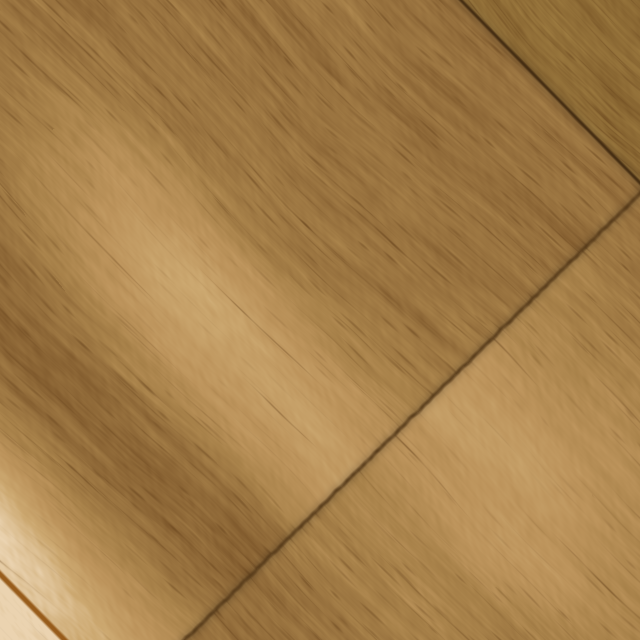
A Shadertoy shader for this texture:

```glsl
// Oak floor planks laid diagonally, with fine grain, pores, board joints and a soft sheen.

const vec2 GRAIN_DIR = vec2(0.700, -0.714);
const vec2 CROSS_DIR = vec2(0.714, 0.700);
const float PLANK_WIDTH = 1.142;
const float PLANK_START = 0.072;
const float END_JOINT = 0.202;

const vec3 DARK_SEAM = vec3(0.25, 0.16, 0.06);
const vec3 END_SEAM = vec3(0.34, 0.23, 0.10);
const vec3 AMBER_SEAM = vec3(0.58, 0.34, 0.08);
const vec3 PORE = vec3(0.39, 0.25, 0.10);
const vec3 OLIVE_TINT = vec3(0.96, 0.98, 0.90);

// Pseudo-random vector in -1..1
vec2 hash2(vec2 p) {
    p = vec2(dot(p, vec2(127.1, 311.7)), dot(p, vec2(269.5, 183.3)));
    return 2.0 * fract(sin(p) * 43758.5) - 1.0;
}

float gradientNoise(vec2 p) {
    vec2 i = floor(p), f = fract(p);
    vec2 w = f * f * f * (f * (f * 6.0 - 15.0) + 10.0);
    vec2 e = vec2(1.0, 0.0);
    float low = mix(dot(hash2(i), f), dot(hash2(i + e), f - e), w.x);
    float high = mix(dot(hash2(i + e.yx), f - e.yx), dot(hash2(i + 1.0), f - 1.0), w.x);
    return mix(low, high, w.y);
}

float fbm(vec2 p) {
    float sum = 0.0, amp = 1.0;
    for (int k = 0; k < 4; k++) {
        sum += amp * gradientNoise(p);
        p = p * 2.03 + 17.0;
        amp *= 0.55;
    }
    return sum;
}

float bump(float x, float centre, float width) {
    float d = (x - centre) / width;
    return exp(-d * d);
}

// Wood colours from dark (0) to pale (5)
vec3 woodRamp(float tone) {
    vec3 c = mix(vec3(0.51, 0.36, 0.18), vec3(0.59, 0.44, 0.24), clamp(tone, -0.6, 1.0));
    c = mix(c, vec3(0.66, 0.51, 0.29), clamp(tone - 1.0, 0.0, 1.0));
    c = mix(c, vec3(0.74, 0.58, 0.36), clamp(tone - 2.0, 0.0, 1.0));
    c = mix(c, vec3(0.80, 0.66, 0.44), clamp(tone - 3.0, 0.0, 1.0));
    return mix(c, vec3(0.90, 0.80, 0.65), clamp(tone - 4.0, 0.0, 1.2));
}

// Tapered strokes, one per cell, in staggered rows along the grain
float strokes(vec2 p, vec2 cell, float halfWidth, float density, float soft) {
    vec2 q = p / cell;
    q.x += 5.0 * hash2(vec2(floor(q.y), 7.0)).x;
    vec2 id = floor(q), r = hash2(id);
    vec2 d = (q - id - 0.5 - vec2(0.0, 0.25 * r.y)) * cell;
    float along = d.x / (cell.x * (0.32 + 0.16 * r.x));
    float taper = max(1.0 - along * along, 0.0);
    float line = 1.0 - smoothstep(-soft, soft, abs(d.y) - halfWidth * taper);
    return line * taper * step(fract(r.x * 17.3 + r.y * 5.1), density);
}

float seam(float d, float halfWidth, float soft) {
    return 1.0 - smoothstep(halfWidth - soft, halfWidth + soft, abs(d));
}

// Broad light and dark bands: x runs along the grain, y across it
float sheen(vec2 g, float row, float afterJoint) {
    float band = bump(g.y + 0.06 * g.x, 0.575, 0.14) * smoothstep(-0.75, -0.2, g.x);
    float edgeGlow = (1.0 - smoothstep(0.08, 0.32, g.y)) * (1.0 - 0.3 * smoothstep(-0.2, 0.2, g.x));
    float first = 1.15 + 2.35 * band + 4.2 * edgeGlow - 0.9 * bump(g.y, 0.37, 0.08);
    float second = 0.9 + 2.3 * bump(g.y, 0.76, 0.27) - 0.8 * smoothstep(0.4, 0.65, g.x);
    float tone = mix(first, second, afterJoint);
    tone = mix(tone, 5.1, step(row, -0.5));
    return mix(tone, 0.9, step(0.5, row));
}

void mainImage(out vec4 fragColor, in vec2 fragCoord) {
    vec2 uv = fragCoord / iResolution.y;
    float soft = max(0.0016, 0.8 / iResolution.y);
    vec2 g = vec2(dot(uv, GRAIN_DIR), dot(uv, CROSS_DIR));

    // Plank layout
    float row = floor((g.y - PLANK_START) / PLANK_WIDTH);
    float inMiddle = step(abs(row), 0.5);
    float jointDist = g.x - END_JOINT + 0.003 * gradientNoise(vec2(g.y * 55.0, 3.0));
    float afterJoint = step(0.0, jointDist) * inMiddle;

    // Gently bent grain, different on each plank
    vec2 fibre = g + vec2(3.7, 1.9) * afterJoint + vec2(5.3, 2.3) * row;
    fibre.y += 0.045 * gradientNoise(fibre * vec2(1.8, 3.0));
    fibre.y += 0.006 * gradientNoise(fibre * vec2(7.0, 9.0));
    float tone = sheen(g, row, afterJoint);
    float shade = 1.0 - smoothstep(1.0, 3.6, tone);
    tone += 0.7 * fbm(fibre * vec2(2.5, 7.0));
    tone += (0.25 + 0.75 * shade) * fbm(fibre * vec2(4.0, 60.0));
    tone += (0.2 + 0.35 * shade) * gradientNoise(fibre * vec2(14.0, 230.0));
    tone += 0.4 * gradientNoise((fibre + 0.35 * fibre.yx) * vec2(45.0, 120.0));
    vec3 color = woodRamp(tone);
    color *= mix(vec3(1.0), OLIVE_TINT, step(0.5, row));

    // Faint broken cracks, short pores and hairlines
    float broken = smoothstep(-0.35, 0.35, gradientNoise(fibre * vec2(22.0, 30.0)));
    float cracks = strokes(fibre, vec2(0.42, 0.065), 0.0012, 0.5, soft);
    float pores = strokes(fibre + 0.4, vec2(0.085, 0.016), 0.0016, 0.2 + 0.35 * shade, soft);
    float hairs = strokes(fibre + 0.7, vec2(0.30, 0.015), 0.0008, 0.5, soft);
    color = mix(color, PORE, 0.5 * cracks * (0.35 + 0.65 * broken));
    color = mix(color, PORE, (0.1 + 0.35 * shade) * max(pores, hairs) * (0.4 + 0.6 * broken));

    // Board joints: shaded edges, and small breaks along the end joint
    float upperDist = g.y - PLANK_START - PLANK_WIDTH;
    float lowerDist = g.y - PLANK_START;
    float wear = 0.8 + 0.4 * gradientNoise(vec2(g.y * 90.0, 8.0));
    color *= 1.0 - 0.14 * inMiddle * bump(jointDist, 0.0, 0.009) - 0.12 * bump(upperDist, 0.0, 0.010);
    color = mix(color, END_SEAM, wear * inMiddle * seam(jointDist, 0.0028, 0.0010 + soft));
    color = mix(color, DARK_SEAM, 0.9 * seam(upperDist, 0.0024, 0.0006 + soft));
    color = mix(color, AMBER_SEAM, 0.95 * seam(lowerDist, 0.0042, 0.0010 + soft));

    fragColor = vec4(clamp(color, 0.0, 1.0), 1.0);
}
```
